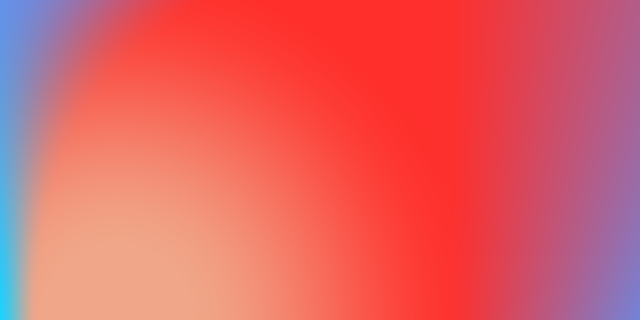
Give the GLSL for this background, as a Shadertoy shader.

```glsl
// Soft gradient backdrop: a peach glow inside a red disc, fading to cool blue edges.

const vec3 PEACH = vec3(0.941, 0.655, 0.537);
const vec3 RED = vec3(1.0, 0.184, 0.169);
const vec3 PERIWINKLE = vec3(0.39, 0.55, 0.92);
const vec3 CYAN = vec3(0.10, 0.83, 1.0);
const vec3 SKY = vec3(0.38, 0.576, 0.933);

// Ramp that is near zero below 0, rises linearly, and has a rounded corner
float softRamp(float x, float rounding) {
    return min(0.5 * (x + sqrt(x * x + rounding)), 1.0);
}

// Peach core blending outward into red
vec3 warmGlow(vec2 p, vec2 center, float innerRadius, float outerRadius) {
    float t = smoothstep(innerRadius, outerRadius, distance(p, center));
    return mix(PEACH, RED, t);
}

// Fade towards the right, steeper near the bottom
float rightFade(vec2 p, float start) {
    float width = 0.64 + 0.55 * p.y;
    return softRamp((p.x - start) / width, 0.002);
}

// Curved fade along the left edge, widening towards the top
float leftFade(vec2 p) {
    float y2 = p.y * p.y;
    float middle = 0.057 + 0.255 * y2 * y2;
    float halfWidth = 0.065 + 0.30 * y2;
    return 1.0 - smoothstep(middle - halfWidth, middle + halfWidth, p.x);
}

void mainImage(out vec4 fragColor, in vec2 fragCoord) {
    // Canvas height is one unit; x spans 0 to 2
    vec2 p = fragCoord / iResolution.xy * vec2(2.0, 1.0);

    vec3 color = warmGlow(p, vec2(0.365, 0.0), 0.18, 1.146);
    color = mix(color, PERIWINKLE, rightFade(p, 1.42));
    color = mix(color, mix(CYAN, SKY, p.y), leftFade(p));

    fragColor = vec4(color, 1.0);
}
```
